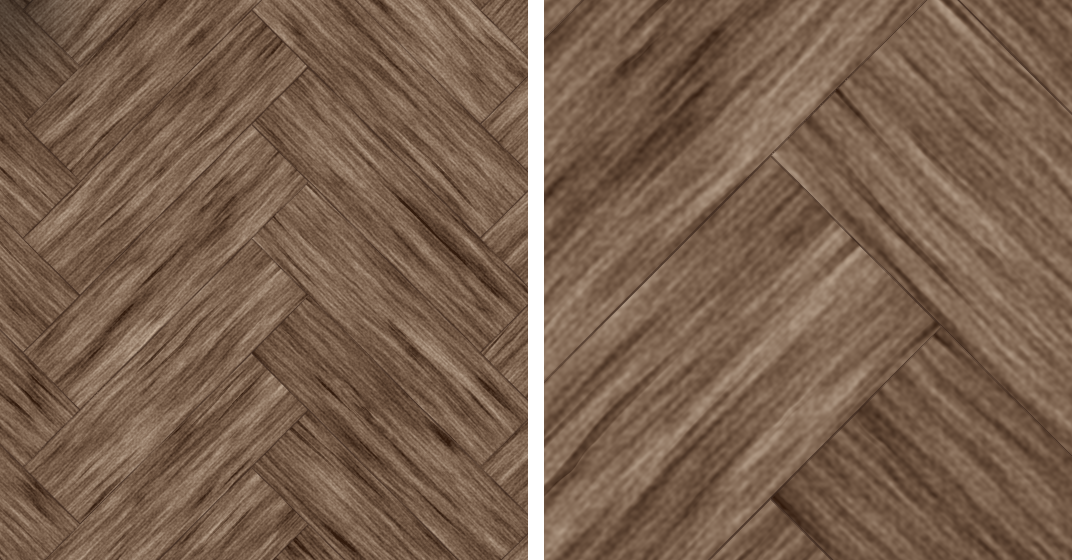
Left: the whole. Right: its middle third, enlarged.
Reproduce this texture procedurally as a WebGL 2 fragment shader.

```glsl
#version 300 es
precision highp float;

uniform vec2 u_resolution;
out vec4 fragColor;

vec2 hash2(vec2 p) {
    vec3 h = fract(p.xyx * vec3(0.1031, 0.1030, 0.0973));
    h += dot(h, h.yzx + 33.33);
    return fract((h.xx + h.yz) * h.zy);
}

vec2 gradientAt(vec2 cell) {
    float angle = 6.2832 * hash2(cell).x;
    return vec2(cos(angle), sin(angle));
}

float gradientNoise(vec2 p) {
    vec2 i = floor(p), f = p - i;
    vec2 s = f * f * f * (f * (f * 6.0 - 15.0) + 10.0);
    vec2 e = vec2(1.0, 0.0);
    float low = mix(dot(gradientAt(i), f), dot(gradientAt(i + e.xy), f - e.xy), s.x);
    float high = mix(dot(gradientAt(i + e.yx), f - e.yx), dot(gradientAt(i + e.xx), f - e.xx), s.x);
    return mix(low, high, s.y);
}

// Herringbone of 4:1 planks: xy = position along and across, zw = plank id
vec4 herringbone(vec2 g) {
    vec2 cell = floor(g), f = g - cell;
    float step8 = mod(cell.x - cell.y, 8.0);
    if (step8 < 4.0) return vec4(f.x + step8, f.y, cell.x - step8, cell.y);
    float rise = 7.0 - step8;
    return vec4(f.y + rise, f.x, cell.x + 50.0, cell.y - rise + 20.0);
}

// Wood tone from 0 (dark) to 1 (light)
float woodTone(vec2 wood, vec2 id) {
    vec2 seed = floor(hash2(id + 71.0) * 300.0) + 40.0;
    vec2 grain = wood;
    grain.y += 0.08 * gradientNoise(wood * vec2(0.6, 1.2) + seed);
    grain.y += 0.012 * gradientNoise(wood * vec2(2.5, 5.0) + seed.yx);

    // Small knots push the fibres aside and darken them
    float knots = 0.0;
    for (int n = 0; n < 5; n++) {
        vec2 r = hash2(id + float(n) * 17.3 + 130.0);
        vec2 d = (wood - vec2(r.x * 4.0, 0.1 + 0.8 * r.y)) * vec2(7.0, 24.0);
        d.y += 0.8 * gradientNoise(wood * 9.0 + seed);
        float near = exp(-dot(d, d));
        grain.y += 0.02 * near * sign(d.y) * smoothstep(0.0, 0.6, abs(d.y));
        knots += near * step(0.4, fract(r.x * 7.0 + r.y * 5.0));
    }

    // Broad bands, streaks, fibres and pores
    float tone = 0.51 + 0.18 * (hash2(id + 9.0).y - 0.5);
    tone += 0.36 * gradientNoise(grain * vec2(0.35, 3.2) + seed);
    tone += 0.44 * gradientNoise(grain * vec2(0.55, 8.0) + seed.yx);
    tone += 0.42 * gradientNoise(grain * vec2(1.1, 18.0) + seed + 13.0);
    tone += 0.38 * gradientNoise(grain * vec2(2.4, 34.0) + seed + 29.0);
    tone += 0.24 * gradientNoise(wood * vec2(9.0, 42.0) + seed + 83.0);
    tone += 0.26 * gradientNoise(wood * vec2(34.0, 38.0) + seed);

    // Long thin dark cracks, gathered in patches
    float crack = gradientNoise(grain * vec2(0.9, 15.0) + seed + 57.0);
    float patches = smoothstep(-0.2, 0.3, gradientNoise(wood * vec2(0.9, 2.0) + seed + 91.0));
    tone -= 0.5 * patches * smoothstep(0.2, 0.42, crack);

    // Pale oval figure on part of the planks
    vec2 centre = vec2(0.6 + 2.8 * hash2(id + 5.0).x, 0.5);
    vec2 oval = (grain - centre) * vec2(1.5, 8.0);
    float radius = length(oval);
    float figure = exp(-radius * radius * 0.9) * step(0.55, hash2(id + 33.0).x);
    float ring = sin(radius * 20.0 + 3.0 * gradientNoise(wood * vec2(3.0, 9.0) + seed));
    tone += figure * (0.08 + 0.13 * ring);

    return tone - 0.36 * min(knots, 1.0);
}

void main() {
    vec2 p = gl_FragCoord.xy / u_resolution.y;
    vec2 q = (p - vec2(0.143, 0.268)) * 9.8;
    vec4 plank = herringbone(0.5 * vec2(q.x + q.y, q.y - q.x));
    vec2 wood = plank.xy, id = plank.zw + 100.0;

    float tone = clamp(woodTone(wood, id), -0.3, 1.25);

    // Uneven bevels, faint joint shadow and thin joint line
    float pixel = 6.93 / u_resolution.y;
    vec2 sides = min(wood, vec2(4.0, 1.0) - wood);
    float edge = min(sides.x, sides.y);
    float wear = 0.6 + 1.1 * gradientNoise(wood * vec2(2.0, 3.0) + id * 3.7);
    float bevel = smoothstep(0.01, 0.025, wood.y) * (1.0 - smoothstep(0.035, 0.065, wood.y));
    tone += 0.26 * bevel * hash2(id + 3.0).x * wear;
    tone -= 0.08 * exp(-edge * 30.0);
    float joint = 1.0 - smoothstep(0.002, 0.002 + 1.1 * pixel, edge);

    vec3 darkBrown = vec3(0.30, 0.21, 0.15);
    vec3 paleBrown = vec3(0.65, 0.56, 0.48);
    vec3 color = mix(darkBrown, paleBrown, tone);
    color -= vec3(0.0, 0.012, 0.02) * max(4.0 * tone * (1.0 - tone), 0.0);
    color = mix(color, vec3(0.25, 0.17, 0.13), joint * clamp(wear, 0.2, 0.75));

    // Shade in the upper left corner
    vec2 corner = p - vec2(0.0, 1.0);
    color *= 1.0 - 0.38 * exp(-dot(corner, corner) * 45.0);
    fragColor = vec4(color, 1.0);
}
```
